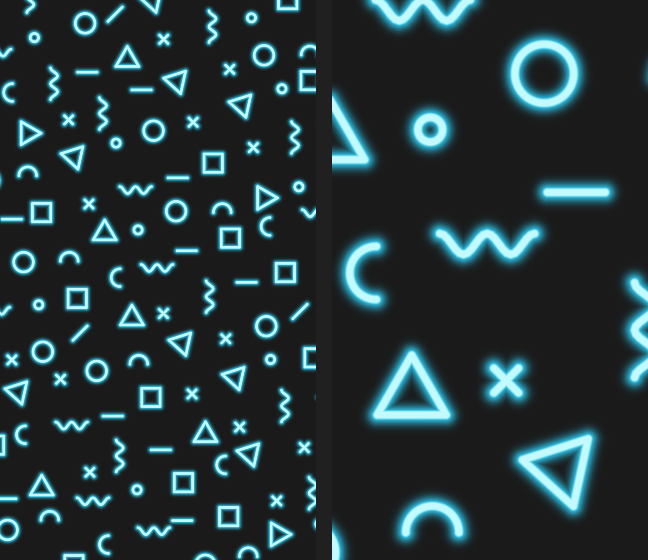
Left, the full canvas; right, a detail of the centre.
Give the GLSL for this pattern, as a WebGL 1 fragment shader.

```glsl
precision highp float;
// Scattered neon outlines (rings, polygons, waves, dashes) glowing on charcoal.

uniform vec2 u_resolution;

const float PI = 3.14159265;
const float CANVAS_WIDTH = 100.0;  // all lengths are percent of the width
const float CELL = 13.4;
const float GRID_TILT = 0.3;
const float JITTER = 0.36;

const vec3 CHARCOAL = vec3(0.10, 0.10, 0.10);
const vec3 GLOW = vec3(0.09, 0.78, 0.95);
const vec3 TUBE = vec3(0.76, 0.98, 1.0);

vec2 hash22(vec2 p) {
  vec3 q = fract(p.xyx * vec3(0.1031, 0.1030, 0.0973));
  q += dot(q, q.yzx + 33.33);
  return fract((q.xx + q.yz) * q.zy);
}

// Coordinates of p in a frame turned by the given angle.
vec2 turn(vec2 p, float angle) {
  float c = cos(angle), s = sin(angle);
  return vec2(c * p.x + s * p.y, c * p.y - s * p.x);
}

// Distances to the centre line of each stroke.
float segment(vec2 p, vec2 a, vec2 b) {
  vec2 ab = b - a;
  return length(p - a - ab * clamp(dot(p - a, ab) / dot(ab, ab), 0.0, 1.0));
}

float ring(vec2 p, float radius) {
  return abs(length(p) - radius);
}

// Regular polygon with one side facing +x.
float polygon(vec2 p, float sides, float inradius) {
  float wedge = PI / sides;
  float a = mod(atan(p.y, p.x) + wedge, 2.0 * wedge) - wedge;
  vec2 corner = inradius * vec2(1.0, tan(wedge));
  return segment(length(p) * vec2(cos(a), sin(a)), corner * vec2(1.0, -1.0), corner);
}

float cross45(vec2 p, float reach) {
  return segment(abs(p), vec2(0.0), vec2(reach));
}

float dash(vec2 p, float reach) {
  return segment(p, vec2(-reach, 0.0), vec2(reach, 0.0));
}

// Half ring bulging towards +y.
float arch(vec2 p, float radius) {
  p = vec2(abs(p.x), p.y + 0.5 * radius);
  return p.y > 0.0 ? ring(p, radius) : length(p - vec2(radius, 0.0));
}

// Two periods of a cosine, folded onto a single half period.
float wave(vec2 p, float period, float height) {
  float x = abs(p.x);
  vec2 folded = vec2(min(x, period - x), p.y);
  vec2 last = vec2(0.0, height);
  float d = 1e3;
  for (int i = 1; i <= 6; i++) {
    float t = float(i) / 6.0;
    vec2 next = vec2(0.5 * period * t, height * cos(PI * t));
    d = min(d, segment(folded, last, next));
    last = next;
  }
  return d;
}

float largeShape(vec2 p, float pick) {
  if (pick < 0.20) return ring(p, 3.1);
  if (pick < 0.37) return polygon(p, 4.0, 2.9);
  if (pick < 0.49) return polygon(turn(p, -0.5 * PI), 3.0, 2.1);
  if (pick < 0.57) return polygon(turn(p, PI), 3.0, 2.1);
  if (pick < 0.70) return polygon(turn(p, 1.88), 3.0, 2.1);
  return wave(turn(p, pick < 0.85 ? 0.0 : 0.5 * PI), 5.0, 1.1);
}

float smallShape(vec2 p, float pick) {
  if (pick < 0.31) return cross45(p, 1.3);
  if (pick < 0.55) return ring(p, 1.3);
  if (pick < 0.72) return dash(p, 3.05);
  if (pick < 0.82) return dash(turn(p, 0.25 * PI), 3.2);
  return arch(turn(p, pick < 0.92 ? 0.0 : 0.5 * PI), 2.8);
}

// Large and small shapes alternate on a tilted, jittered checkerboard.
float scatter(vec2 p) {
  vec2 home = floor(turn(p, GRID_TILT) / CELL);
  float d = 1e3;
  for (int j = -1; j <= 1; j++) {
    for (int i = -1; i <= 1; i++) {
      vec2 id = home + vec2(float(i), float(j));
      vec2 offset = JITTER * (hash22(id + 57.0) - 0.5);
      vec2 local = p - turn((id + 0.5 + offset) * CELL, -GRID_TILT);
      float pick = fract(dot(id, vec2(0.7549, 0.5698)) + 0.25 * hash22(id + 131.0).x);
      bool large = mod(id.x + id.y, 2.0) < 0.5;
      d = min(d, large ? largeShape(local, pick) : smallShape(local, pick));
    }
  }
  return d;
}

void main() {
  float d = scatter(gl_FragCoord.xy / u_resolution.x * CANVAS_WIDTH);
  // Soft halo first, then the bright tube on top.
  vec3 color = CHARCOAL + GLOW * exp(-d * d / 0.94);
  color = mix(TUBE, color, smoothstep(0.25, 0.58, d));
  gl_FragColor = vec4(color, 1.0);
}
```
